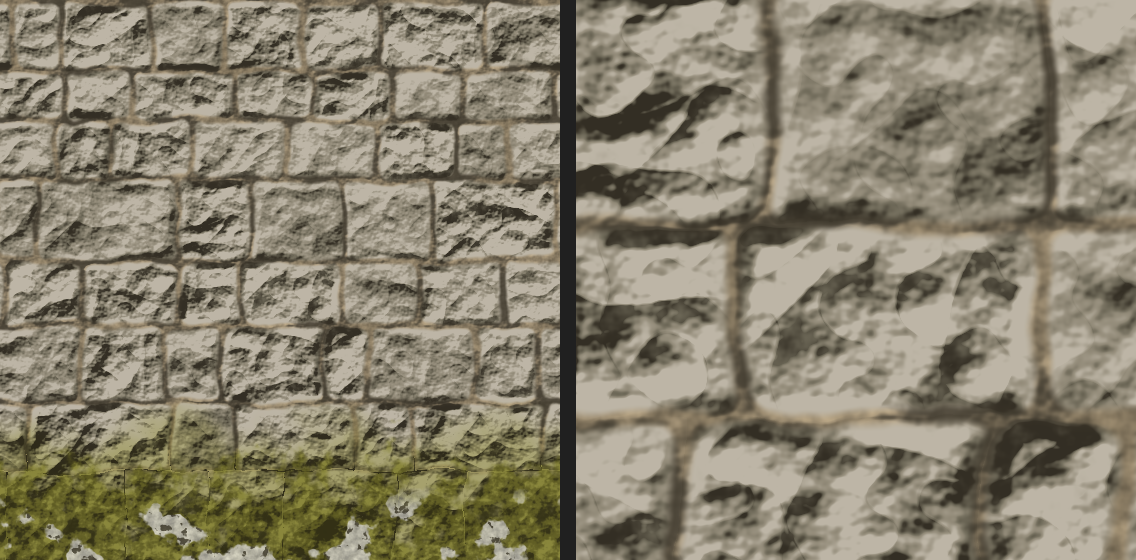
Left, the full canvas; right, a detail of the centre.
Reproduce this texture procedurally as a WebGL 2 fragment shader.

```glsl
#version 300 es
precision highp float;

#define COURSES 8
#define JOINT_WIDTH 0.009
#define JOINT_JITTER 0.56
#define CORNER_RADIUS 0.012
#define EDGE_WOBBLE 0.024
#define BEVEL_HEIGHT 0.011
#define ROUGHNESS 0.034
#define LIGHT_GAIN 0.72
#define MOSS_LINE 0.158

uniform vec2 u_resolution;
out vec4 outColor;

const vec3 CREVICE = vec3(0.20, 0.18, 0.14);
const vec3 SHADE = vec3(0.43, 0.41, 0.345);
const vec3 STONE = vec3(0.58, 0.55, 0.48);
const vec3 PALE = vec3(0.74, 0.71, 0.65);
const vec3 MORTAR = vec3(0.52, 0.46, 0.36);
const vec3 MOSS_DARK = vec3(0.20, 0.19, 0.08);
const vec3 MOSS = vec3(0.37, 0.36, 0.13);
const vec3 MOSS_LIGHT = vec3(0.53, 0.52, 0.22);
const vec3 LICHEN = vec3(0.74, 0.73, 0.69);

// Course layout, bottom to top: lower edges, stones per course, first joint
const float courseEdge[9] = float[](0.0, 0.160, 0.280, 0.418, 0.534, 0.680, 0.783, 0.874, 0.997);
const float stoneCount[8] = float[](6.0, 6.0, 7.0, 7.0, 6.0, 7.0, 7.0, 7.0);
const float firstJoint[8] = float[](0.03, 0.094, 0.113, 0.016, 0.115, 0.069, 0.128, 0.0);

vec2 hash2(vec2 p) {
    vec3 q = fract(p.xyx * vec3(0.1031, 0.1030, 0.0973));
    q += dot(q, q.yzx + 33.33);
    return fract((q.xx + q.yz) * q.zy);
}

float cornerRamp(vec2 cell, vec2 offset, float period) {
    float angle = 6.28319 * hash2(mod(cell, period)).x;
    return dot(vec2(cos(angle), sin(angle)), offset);
}

// Gradient noise that repeats once per canvas
float noise(vec2 uv, float freq) {
    vec2 p = uv * freq, i = floor(p), f = p - i;
    vec2 s = f * f * f * (f * (f * 6.0 - 15.0) + 10.0), e = vec2(1.0, 0.0);
    return mix(mix(cornerRamp(i, f, freq), cornerRamp(i + e, f - e, freq), s.x),
               mix(cornerRamp(i + e.yx, f - e.yx, freq), cornerRamp(i + 1.0, f - 1.0, freq), s.x), s.y);
}

float fbm(vec2 uv, float freq, int octaves) {
    float sum = 0.0, amp = 0.5;
    for (int i = 0; i < octaves; i++) {
        sum += amp * noise(uv, freq);
        uv += 0.173;
        freq *= 2.0;
        amp *= 0.5;
    }
    return sum;
}

struct Stone { float inset; vec2 seed; };

float jointAt(float i, float count, float course) {
    return i + JOINT_JITTER * (hash2(vec2(mod(i, count), course * 7.0 + 3.0)).x - 0.5);
}

// Rounded block under a point: depth inside its edge, and its random seed
Stone stoneAt(vec2 uv) {
    vec2 p = uv + EDGE_WOBBLE * vec2(fbm(uv, 9.0, 4), fbm(uv + 0.37, 9.0, 4));
    int k = 0;
    for (int i = 1; i < COURSES; i++) if (p.y > courseEdge[i]) k = i;
    float count = stoneCount[k], course = float(k);
    float x = (p.x - firstJoint[k]) * count, i = floor(x);
    if (x < jointAt(i, count, course)) i -= 1.0;
    else if (x >= jointAt(i + 1.0, count, course)) i += 1.0;
    float left = jointAt(i, count, course), right = jointAt(i + 1.0, count, course);
    vec2 seed = hash2(vec2(mod(i, count) + 11.0, course * 5.0 + 2.0));
    vec2 center = vec2((left + right) / count, courseEdge[k] + courseEdge[k + 1]) * 0.5;
    vec2 extent = vec2((right - left) / count, courseEdge[k + 1] - courseEdge[k]) * 0.5;
    vec2 q = abs(vec2(x / count, p.y) - center) - extent + JOINT_WIDTH * (0.35 + 0.3 * seed.y) + CORNER_RADIUS;
    return Stone(CORNER_RADIUS - length(max(q, 0.0)) - min(max(q.x, q.y), 0.0), seed);
}

// Bevelled blocks with chipped ledges and fine grain
float wallHeight(vec2 uv, Stone s) {
    float bevel = smoothstep(-0.004, 0.013, s.inset);
    bevel = mix(1.0, bevel, smoothstep(0.11, 0.21, uv.y));
    vec2 p = uv + s.seed;
    float rough = ROUGHNESS * (0.55 + 0.8 * s.seed.x);
    float ledge = abs(noise(p + 0.03 * noise(p, 14.0), 9.0)) + 0.4 * abs(noise(p + 0.4, 23.0));
    float face = rough * (fbm(p, 11.0, 5) - 1.1 * ledge);
    return bevel * (BEVEL_HEIGHT + face) + 0.0022 * fbm(uv, 90.0, 2);
}

vec3 stoneRamp(float tone) {
    vec3 color = mix(CREVICE, SHADE, smoothstep(0.0, 0.32, tone));
    color = mix(color, STONE, smoothstep(0.25, 0.55, tone));
    return mix(color, PALE, smoothstep(0.5, 0.88, tone));
}

void main() {
    vec2 uv = gl_FragCoord.xy / u_resolution;
    Stone s = stoneAt(uv);

    // Light from the upper left
    vec2 e = vec2(0.002, 0.0);
    float h = wallHeight(uv, s);
    vec2 slope = vec2(wallHeight(uv + e, stoneAt(uv + e)), wallHeight(uv + e.yx, stoneAt(uv + e.yx))) - h;
    float light = clamp(-dot(slope / e.x, vec2(-0.4, 0.9)), -0.7, 0.6);

    // Weathered stone faces
    float stain = fbm(uv + 0.61, 5.0, 5), grain = fbm(uv, 70.0, 3);
    float tone = 0.57 + LIGHT_GAIN * light + 0.5 * stain + 0.35 * grain + 0.16 * (s.seed.y - 0.5);
    vec3 color = stoneRamp(tone);

    // Joints: sandy mortar broken by dark gaps
    float joint = (1.0 - smoothstep(-0.003, 0.004, s.inset)) * smoothstep(0.11, 0.21, uv.y);
    float gap = smoothstep(-0.12, 0.16, fbm(uv + 0.23, 12.0, 4) - 0.4 * light);
    vec3 filling = mix(MORTAR * (1.0 + 0.6 * grain + 0.4 * light), CREVICE, 0.85 * gap);
    color = mix(color, filling, 0.85 * joint);

    // Green film rising above the moss
    float edgeNoise = fbm(uv + 0.11, 7.0, 5);
    float film = 1.0 - smoothstep(0.0, 0.12, uv.y - MOSS_LINE + 0.16 * edgeNoise);
    color = mix(color, color * vec3(0.88, 0.89, 0.66), film);

    // Clumped moss with bare lichen patches
    float clump = fbm(uv + 0.47, 26.0, 4);
    float cover = smoothstep(-0.02, 0.035, MOSS_LINE - uv.y + 0.22 * edgeNoise + 0.12 * clump);
    cover *= smoothstep(-0.30, -0.08, fbm(uv + 0.83, 8.0, 5) + 0.3 * clump);
    float mossTone = 0.5 + 1.1 * clump + 0.9 * grain + 0.35 * light;
    vec3 moss = mix(MOSS_DARK, MOSS, smoothstep(0.1, 0.5, mossTone));
    moss = mix(moss, MOSS_LIGHT, smoothstep(0.5, 0.95, mossTone));
    color = mix(color, moss, 0.92 * cover);
    float patches = fbm(uv + 0.29, 9.0, 5) + 0.25 * clump - 1.6 * max(uv.y - 0.06, 0.0);
    float lichen = smoothstep(0.09, 0.15, patches) * (1.0 - smoothstep(0.08, 0.15, uv.y));
    float specks = smoothstep(0.10, 0.20, fbm(uv + 0.7, 55.0, 3));
    color = mix(color, mix(LICHEN * (1.0 + 0.5 * grain), CREVICE, 0.8 * specks), 0.9 * lichen);

    outColor = vec4(clamp(color, 0.0, 1.0), 1.0);
}
```
